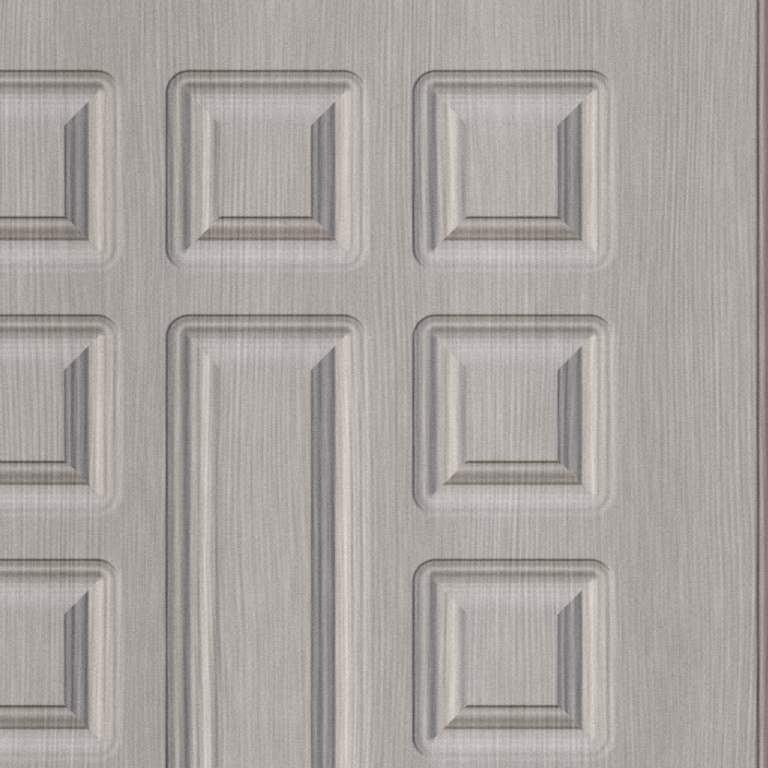
Reproduce this texture procedurally as a Shadertoy shader.

```glsl
#define SPAN 7.68            // canvas width in panel half-widths
#define FIRST vec2(0.195, 1.705)
#define PITCH vec2(2.467, 2.444)
#define CORNER 0.23
#define WOOD vec3(0.678, 0.657, 0.644)
#define GRAIN 0.022
#define FIBRE 0.060
#define GRIT 0.045
#define BROAD 0.016
#define RELIEF 0.92
#define SIDE_TINT vec3(1.08, 1.0, 0.87)
#define CAP_TINT vec3(0.94, 1.0, 1.08)

float hash(vec2 p) {
    p = fract(p * vec2(0.1031, 0.1137));
    p += dot(p, p.yx + 33.33);
    return fract((p.x + p.y) * p.x * 17.0);
}

// Distance to the nearest scattered cell point
float cellular(vec2 p) {
    vec2 cell = floor(p), f = p - cell;
    float nearest = 2.0;
    for (int y = -1; y <= 1; y++)
        for (int x = -1; x <= 1; x++) {
            vec2 o = vec2(x, y), id = cell + o + 40.0;
            vec2 r = o + vec2(hash(id), hash(id + 71.0)) - f;
            nearest = min(nearest, dot(r, r));
        }
    return sqrt(nearest);
}

float band(float t, float centre, float width) {
    float x = (t - centre) / width;
    return exp(-x * x);
}

float strip(float t, float a, float b) {
    return smoothstep(a - 0.012, a + 0.012, t) - smoothstep(b - 0.012, b + 0.012, t);
}

// Vertical wood grain: fine lines, long fibres, grit and slow patches
float grain(vec2 p) {
    float x = p.x + 0.035 * sin(p.y * 0.8 + p.x * 1.7) + 0.008 * sin(p.y * 2.1 + p.x * 4.0);
    float patches = 0.65 + 0.35 * sin(x * 3.7 + 1.3 * sin(p.y * 0.6 + x));
    float lines = sin(x * 118.0 + 2.5 * sin(x * 9.0) + 0.6 * sin(p.y * 1.7))
                + 0.5 * sin(x * 71.0 + 2.0 * sin(x * 13.0 + p.y * 0.3));
    float fibres = 0.5 * (cellular(vec2(x * 14.0, p.y * 0.7)) - 0.5)
                 + cellular(vec2(x * 33.0, p.y * 1.7)) - 0.5;
    float grit = hash(floor(p * 66.6) + 9.0) - 0.5;
    float broad = sin(p.x * 0.75 - 1.9) + 0.5 * sin(x * 2.6 + 1.0 + 0.4 * sin(p.y * 0.7))
                + 0.4 * sin(x * 5.3 + p.y * 0.25);
    return GRAIN * patches * lines + FIBRE * fibres + GRIT * grit + BROAD * broad;
}

// Moulding light by depth t from the rim, one profile per side
float leftLight(float t) {
    return -0.25 * band(t, 0.005, 0.015) - 0.05 * strip(t, 0.0, 0.24)
         - 0.06 * band(t, 0.05, 0.025) + 0.09 * band(t, 0.115, 0.028)
         - 0.13 * band(t, 0.20, 0.040) + 0.05 * band(t, 0.28, 0.025)
         - 0.04 * band(t, 0.325, 0.012) + 0.13 * band(t, 0.40, 0.050)
         - 0.08 * band(t, 0.505, 0.030);
}

float rightLight(float t) {
    return 0.06 * band(t, -0.01, 0.025) + 0.05 * strip(t, 0.0, 0.30)
         - 0.07 * band(t, 0.05, 0.020) + 0.03 * band(t, 0.10, 0.025)
         - 0.05 * band(t, 0.145, 0.015) + 0.09 * band(t, 0.20, 0.038)
         - 0.13 * strip(t, 0.31, 0.55) - 0.09 * band(t, 0.335, 0.022)
         + 0.06 * band(t, 0.41, 0.028) - 0.09 * band(t, 0.465, 0.020)
         + 0.05 * band(t, 0.505, 0.012) - 0.12 * band(t, 0.545, 0.014);
}

float topLight(float t) {
    return -0.25 * band(t, 0.005, 0.014) - 0.06 * strip(t, 0.0, 0.24)
         - 0.05 * band(t, 0.045, 0.025) + 0.09 * band(t, 0.095, 0.022)
         - 0.11 * band(t, 0.15, 0.032) + 0.06 * band(t, 0.36, 0.13)
         + 0.018 * sin(t * 110.0) * band(t, 0.30, 0.08);
}

float bottomLight(float t) {
    return 0.03 * band(t, 0.0, 0.02) - 0.02 * band(t, 0.05, 0.02)
         + 0.08 * band(t, 0.15, 0.10) + 0.014 * sin(t * 105.0) * band(t, 0.17, 0.08)
         - 0.09 * strip(t, 0.30, 0.54) - 0.14 * band(t, 0.315, 0.018)
         - 0.07 * band(t, 0.385, 0.03) + 0.10 * band(t, 0.465, 0.03)
         - 0.24 * band(t, 0.53, 0.014);
}

// Recessed panel with rounded rim and mitred inner bevel
vec3 panelLight(vec2 p) {
    vec2 id = clamp(floor((p - FIRST) / PITCH + 0.5), 0.0, 2.0);
    vec2 halfSize = vec2(1.0);
    if (id.x == 1.0 && id.y > 0.0) {
        id.y = 1.0;
        halfSize.y = 3.5;
    }
    vec2 q = p - FIRST - PITCH * id;
    q.y -= halfSize.y - 1.0;
    vec2 k = abs(q) - halfSize + CORNER;
    vec2 outer = max(k, 0.0);
    float t = CORNER - length(outer) - min(max(k.x, k.y), 0.0);
    float sideways = min(k.x, k.y) > 0.0
        ? k.x * k.x / dot(k, k)
        : smoothstep(-0.015, 0.015, k.x - k.y);
    float side = q.x < 0.0 ? leftLight(t) : rightLight(t);
    float cap = q.y < 0.0 ? topLight(t) : bottomLight(t);
    vec3 relief = mix(cap * CAP_TINT, side * SIDE_TINT, sideways);
    return RELIEF * relief + 0.010 * smoothstep(0.50, 0.60, t);
}

void mainImage(out vec4 fragColor, in vec2 fragCoord) {
    vec2 uv = fragCoord / iResolution.xy;
    vec2 p = vec2(uv.x, 1.0 - uv.y) * SPAN;
    vec3 color = WOOD + grain(p) * vec3(1.0, 1.0, 1.03) + panelLight(p);

    // Door edge at the right
    color -= 0.28 * band(p.x, 7.58, 0.018);
    color = mix(color, color * vec3(0.76, 0.71, 0.70), smoothstep(7.61, 7.67, p.x));
    fragColor = vec4(clamp(color, 0.0, 1.0), 1.0);
}
```
